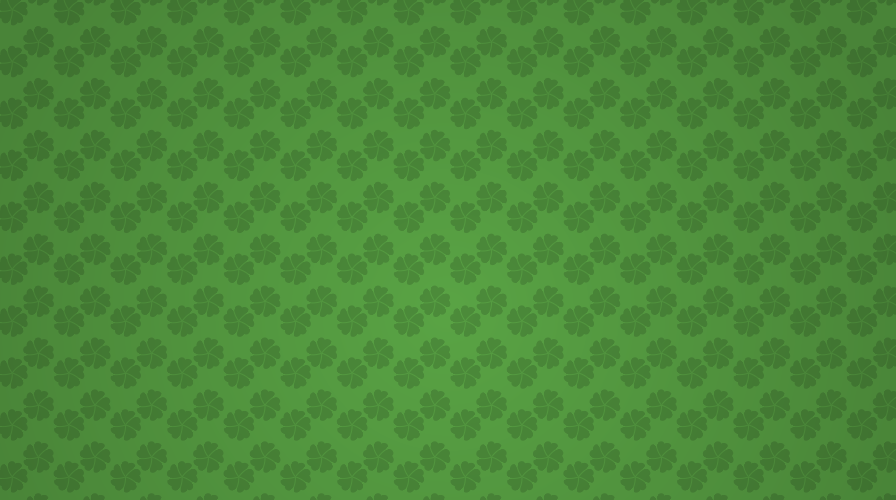
A WebGL 1 fragment shader for this pattern:

```glsl
precision highp float;

uniform vec2 u_resolution;

const float PI = 3.14159265;
const float COLUMNS = 15.82;
const vec2 CELL = vec2(1.0, 0.9166);
const vec2 LOWER_FLOWER = vec2(0.216, 0.408);
const vec2 UPPER_FLOWER = vec2(0.679, 0.758);
const float FLOWER_RADIUS = 0.278;
const float VEIN_HALF_WIDTH = 0.009;
const vec3 GLOW_GREEN = vec3(0.350, 0.642, 0.268);
const vec3 EDGE_GREEN = vec3(0.286, 0.518, 0.218);
const float FLOWER_SHADE = 0.855;

// Position relative to the nearest repeat of an anchor
vec2 repeatAround(vec2 p, vec2 anchor, vec2 cell) {
  return (fract((p - anchor) / cell + 0.5) - 0.5) * cell;
}

// Share of a pixel covered by a thin line at distance d
float lineCoverage(float d, float halfWidth, float pixel) {
  float high = min(d + 0.5 * pixel, halfWidth);
  float low = max(d - 0.5 * pixel, -halfWidth);
  return max(high - low, 0.0) / pixel;
}

// Five notched petals parted by thin curved gaps
float blossom(vec2 p, float radius, float tilt, float pixel) {
  float r = length(p);
  float halfSector = PI / 5.0;
  float angle = atan(p.y, p.x + 1e-5) - tilt;
  float twist = 0.3 * (r / radius - 0.7);
  float sector = mod(angle + twist + halfSector, 2.0 * halfSector) - halfSector;
  float t = abs(sector) / halfSector;

  float lobe = 1.0 - 0.6 * (t - 0.45) * (t - 0.45);
  lobe -= 0.16 * smoothstep(0.72, 1.0, t);
  float petals = clamp(0.5 + (radius * lobe - r) / pixel, 0.0, 1.0);

  float gapDistance = r * sin(halfSector * (1.0 - t));
  float gap = lineCoverage(gapDistance, VEIN_HALF_WIDTH, pixel);
  return petals * (1.0 - 0.8 * gap);
}

// Radial light, brightest just below the middle
vec3 glowingGround(vec2 p, vec2 center, float reach) {
  float fade = clamp(length(p - center) / reach, 0.0, 1.0);
  return mix(GLOW_GREEN, EDGE_GREEN, fade);
}

void main() {
  vec2 uv = gl_FragCoord.xy / u_resolution.x;
  float aspect = u_resolution.y / u_resolution.x;
  vec2 p = uv * COLUMNS;
  float pixel = COLUMNS / u_resolution.x;

  // Two blossoms in every cell
  vec2 lower = repeatAround(p, LOWER_FLOWER, CELL);
  vec2 upper = repeatAround(p, UPPER_FLOWER, CELL);
  float tilt = radians(80.0);
  float flowers = max(blossom(lower, FLOWER_RADIUS, tilt, pixel),
                      blossom(upper, FLOWER_RADIUS, tilt, pixel));

  vec3 color = glowingGround(uv, vec2(0.5, 0.38 * aspect), 0.54);
  color *= mix(1.0, FLOWER_SHADE, flowers);
  gl_FragColor = vec4(color, 1.0);
}
```
